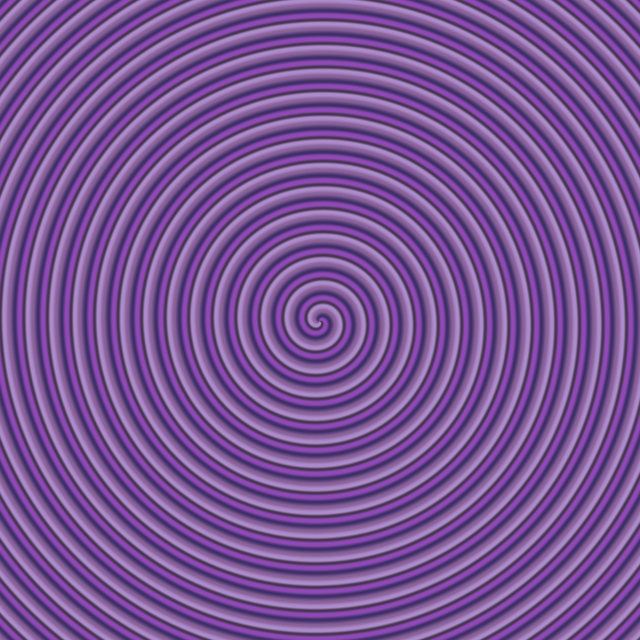
Write a Shadertoy shader that draws this pattern.

```glsl
#define CENTER vec2(0.499, 0.498)
#define PITCH 0.0368
#define TURN_OFFSET 0.89
#define CREST vec3(0.68, 0.55, 0.80)
#define GROOVE vec3(0.27, 0.20, 0.31)
#define VIOLET vec3(0.56, 0.29, 0.71)
#define NAVY vec3(0.24, 0.18, 0.40)
#define MAUVE vec3(0.54, 0.38, 0.60)

const float TAU = 6.2831853;

// Colour across one spiral arm, from one crest outward to the next
vec3 armColor(float t) {
    vec3 color = mix(CREST, GROOVE, smoothstep(0.02, 0.15, t));
    color = mix(color, VIOLET, smoothstep(0.16, 0.29, t));
    color = mix(color, NAVY, smoothstep(0.37, 0.54, t));
    color = mix(color, MAUVE, smoothstep(0.54, 0.78, t));
    return mix(color, CREST, smoothstep(0.78, 0.98, t));
}

// Archimedean spiral: one arm width gained per full turn
float spiralPhase(vec2 p) {
    return fract(length(p) / PITCH + atan(p.y, p.x) / TAU - TURN_OFFSET);
}

void mainImage(out vec4 fragColor, in vec2 fragCoord) {
    vec3 color = vec3(0.0);

    // Four samples per pixel smooth the thin grooves
    for (int i = 0; i < 4; i++) {
        vec2 jitter = vec2(i % 2, i / 2) * 0.5 - 0.25;
        vec2 p = (fragCoord + jitter - CENTER * iResolution.xy) / iResolution.y;
        color += armColor(spiralPhase(p));
    }
    fragColor = vec4(color / 4.0, 1.0);
}
```
